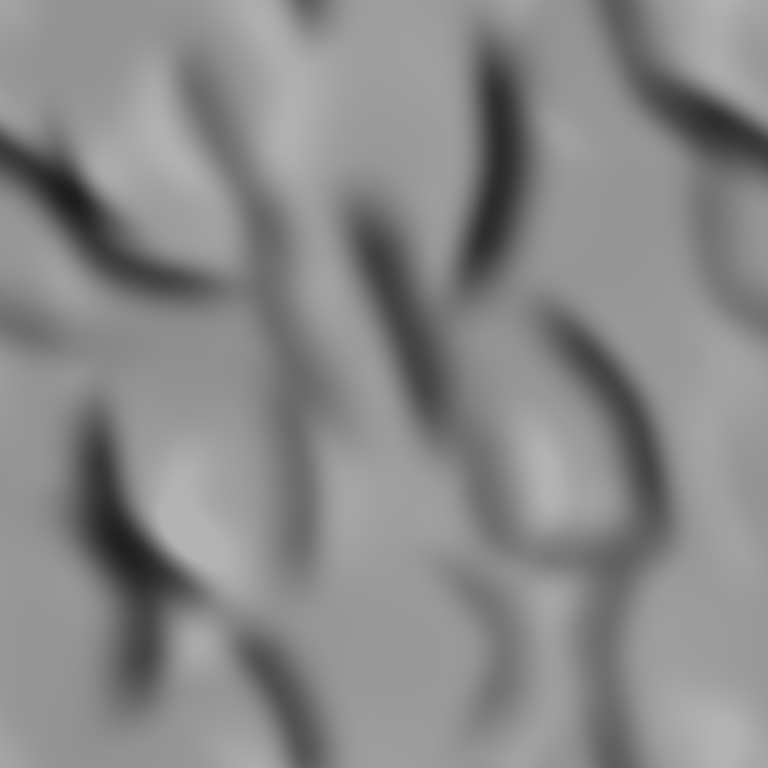
A Shadertoy shader for this texture:

```glsl
// Soft bent dark strokes and faint light ridges scattered over mid grey, tiling.

const float PI = 3.14159265;
const int GRID = 4;                              // strokes per side
const float JITTER = 0.85;                       // scatter inside a grid cell
const vec2 ORIGIN = vec2(0.5, 0.24);             // puts the tile border in a calm area
const float BASE_TONE = 0.588;
const float CLOUD_AMOUNT = 0.065;
const int CLOUD_CELLS = 5;                       // whole cells keep the tile seamless
const vec2 ANGLE_RANGE = vec2(0.40, 0.82) * PI;  // upright to falling diagonal
const vec2 HALF_LENGTH = vec2(0.13, 0.25);
const vec2 DARK_WIDTH = vec2(0.027, 0.040);
const vec2 DARK_DEPTH = vec2(0.24, 0.74);        // share of the tone removed
const vec2 LIGHT_WIDTH = vec2(0.028, 0.048);
const vec2 LIGHT_GAIN = vec2(0.04, 0.10);
const float MAX_BEND = 0.85;
const float BEND_RADIUS = 0.05;
const float HALO = 0.13;                         // light rim beside dark strokes
const uint DARK_SEED = 17u;
const uint LIGHT_SEED = 91u;
const uint CLOUD_SEED = 53u;

// Integer hash of a cell, returning four values in 0..1
vec4 hash4(ivec2 cell, uint seed) {
    uvec4 v = uvec4(uint(cell.x), uint(cell.y), seed, seed + 7u);
    v = v * 1664525u + 1013904223u;
    for (int i = 0; i < 2; i++) {
        v.x += v.y * v.w;
        v.y += v.z * v.x;
        v.z += v.x * v.y;
        v.w += v.y * v.z;
        v ^= v >> 16u;
    }
    return vec4(v >> 8u) / 16777216.0;
}

// Smooth value noise that wraps on the unit square
float cloud(vec2 uv) {
    vec2 p = uv * float(CLOUD_CELLS);
    ivec2 a = ivec2(floor(p));
    ivec2 b = (a + 1) % CLOUD_CELLS;
    a = a % CLOUD_CELLS;
    vec2 f = fract(p);
    f = f * f * f * (f * (f * 6.0 - 15.0) + 10.0);
    float low = mix(hash4(a, CLOUD_SEED).x, hash4(ivec2(b.x, a.y), CLOUD_SEED).x, f.x);
    float high = mix(hash4(ivec2(a.x, b.y), CLOUD_SEED).x, hash4(b, CLOUD_SEED).x, f.x);
    return mix(low, high, f.y) - 0.5;
}

float bell(float x) {
    return exp(-x * x);
}

// One curved stroke: x is its core, y is its wide halo
vec2 stroke(vec2 uv, ivec2 cell, uint seed, vec2 widthRange) {
    vec4 place = hash4(cell, seed);
    vec4 form = hash4(cell, seed + 1u);
    vec2 center = (vec2(cell) + 0.5 + JITTER * (place.xy - 0.5)) / float(GRID);
    vec2 d = uv - center;
    d -= round(d);                               // nearest wrapped copy

    float angle = mix(ANGLE_RANGE.x, ANGLE_RANGE.y, place.z);
    vec2 along = vec2(cos(angle), sin(angle));
    float u = dot(d, along);
    float v = dot(d, vec2(-along.y, along.x));

    // Bend the axis into a rounded chevron
    float bend = MAX_BEND * (2.0 * form.x - 1.0);
    float arc = sqrt(u * u + BEND_RADIUS * BEND_RADIUS);
    float slope = bend * u / arc;
    float dist = (v - bend * (arc - BEND_RADIUS)) / sqrt(1.0 + slope * slope);

    // One flank is softer than the other, and the ends fade out
    float width = mix(widthRange.x, widthRange.y, form.y);
    float side = dist * (form.w - 0.5) > 0.0 ? 1.3 : 0.95;
    float reach = abs(u) / mix(HALF_LENGTH.x, HALF_LENGTH.y, form.z);
    float fade = 1.0 - smoothstep(0.35, 1.0, reach);
    return fade * vec2(bell(dist / (width * side)), bell(dist / (width * 2.2)));
}

void mainImage(out vec4 fragColor, in vec2 fragCoord) {
    vec2 uv = fract(fragCoord / iResolution.xy + ORIGIN);
    float tone = BASE_TONE + CLOUD_AMOUNT * cloud(uv);
    float shade = 1.0;

    for (int y = 0; y < GRID; y++) {
        for (int x = 0; x < GRID; x++) {
            ivec2 cell = ivec2(x, y);
            vec2 dark = stroke(uv, cell, DARK_SEED, DARK_WIDTH);
            float strength = hash4(cell, DARK_SEED + 2u).x;
            float depth = mix(DARK_DEPTH.x, DARK_DEPTH.y, strength * sqrt(strength));
            shade *= 1.0 - depth * (dark.x * (1.0 + HALO) - dark.y * HALO);

            vec2 light = stroke(uv, cell, LIGHT_SEED, LIGHT_WIDTH);
            tone += mix(LIGHT_GAIN.x, LIGHT_GAIN.y, hash4(cell, LIGHT_SEED + 2u).x) * light.x;
        }
    }

    fragColor = vec4(vec3(clamp(tone * shade, 0.0, 0.7)), 1.0);
}
```
